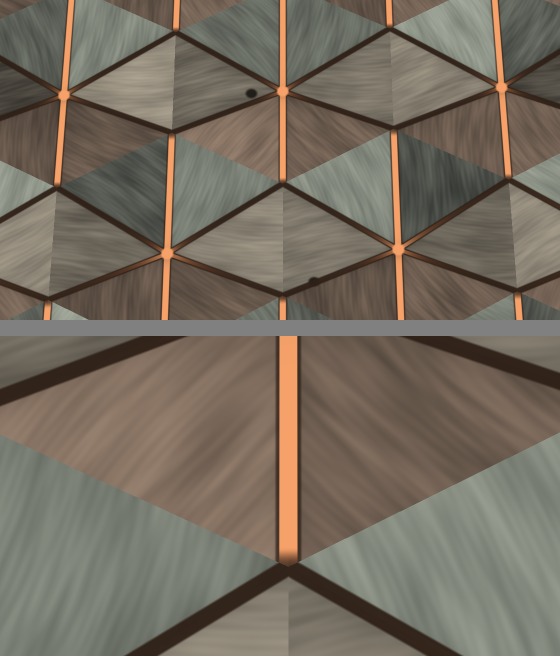
Top: the whole. Bottom: its middle third, enlarged.
Reproduce this pattern procedurally as a WebGL 2 fragment shader.

```glsl
#version 300 es
precision highp float;
// Faceted walnut rhombus tiles with dark grooves and glowing copper inlays, in mild perspective.
uniform vec2 u_resolution;
out vec4 fragColor;

float hash(vec2 p) {
    return fract(sin(dot(p, vec2(127.1, 311.7))) * 4375.85);
}

float cross2(vec2 a, vec2 b) { return a.x * b.y - a.y * b.x; }

vec2 gradient(vec2 cell) {
    float a = 6.2832 * hash(cell);
    return vec2(cos(a), sin(a));
}

float gradientNoise(vec2 p) {
    vec2 i = floor(p), f = p - i, e = vec2(1, 0);
    vec2 w = f * f * f * (f * (f * 6.0 - 15.0) + 10.0);
    float low = mix(dot(gradient(i), f), dot(gradient(i + e), f - e), w.x);
    float high = mix(dot(gradient(i + e.yx), f - e.yx), dot(gradient(i + 1.0), f - 1.0), w.x);
    return mix(low, high, w.y);
}

// Corner k of the hexagon around a star point; the star sits below its centre.
vec2 corner(int k) {
    float a = 1.0472 * float(k) + 0.5236;
    return 0.5774 * vec2(cos(a), 0.847 * sin(a)) - vec2(0.0, 0.0565);
}

vec3 wood(vec2 q, vec2 star, int k) {
    float angle = 1.0472 * float(k + 1);
    float warm = 0.5 + 0.5 * sin(angle);
    float seed = hash(star * 2.0 + vec2(float(k) * 3.7, 9.0));
    float facing = clamp(-star.x * cos(angle), -1.0, 1.5);
    float tone = 0.98 + 0.55 * (1.0 - warm) * facing + 0.36 * (seed - 0.5);

    // Grain runs outward from the star and bows slightly.
    float turn = angle + 0.9 * (seed - 0.5);
    vec2 axis = vec2(cos(turn), sin(turn));
    vec2 g = vec2(dot(q, axis), cross2(axis, q));
    g.y += 0.35 * g.x * g.x;
    g += seed * 17.0;
    float bands = sin(g.y * 85.0 + 7.0 * gradientNoise(g * vec2(3.0, 9.0)));
    tone += 0.055 * bands * (0.6 + gradientNoise(g * 4.0));
    tone += 0.16 * gradientNoise(g * vec2(9.0, 75.0));
    tone += 0.22 * gradientNoise(g * vec2(4.0, 11.0));
    return tone * mix(vec3(0.42, 0.445, 0.41), vec3(0.46, 0.385, 0.33), warm);
}

// p is measured in canvas widths, with y running down from the top.
vec3 tiles(vec2 p) {
    // Perspective: the lattice pitch grows toward the bottom.
    vec2 r = vec2(p.x - 0.505, p.y - 0.163 + 0.018 * (p.x - 0.505));
    float pitch = 0.3906 + 0.0773 * r.y;
    vec2 uv = vec2(r.x / pitch, (1.0 - 0.3906 / pitch) / 0.0536);

    // Nearest star point of the two interleaved lattices.
    vec2 h = uv + vec2(0.0, 0.077);
    vec2 even = vec2(round(h.x), 2.0 * round(h.y * 0.5));
    vec2 odd = vec2(floor(h.x) + 0.5, 2.0 * floor(h.y * 0.5) + 1.0);
    vec2 metric = vec2(1.0, 0.866);
    vec2 star = length((h - even) * metric) < length((h - odd) * metric) ? even : odd;
    vec2 q = (uv - star) * vec2(1.0, 0.733);
    float blur = 0.6 / (u_resolution.x * pitch);

    // Facet between two neighbouring spokes.
    int facet = 0;
    for (int k = 0; k < 6; k++) {
        if (cross2(corner(k), q) >= 0.0 && cross2(q, corner(k + 1)) >= 0.0) facet = k;
    }
    vec3 col = wood(q, star, facet);

    // Two knots in the wood.
    for (int i = 0; i < 2; i++) {
        vec2 knot = mix(vec2(0.449, 0.167), vec2(0.561, 0.503), float(i));
        float d = length((p - knot) * vec2(0.9, 1.1));
        col = mix(col, vec3(0.10, 0.085, 0.07), 0.9 * (1.0 - smoothstep(0.006, 0.012, d)));
    }

    // Spokes: upright ones are lit copper, slanted ones are dark grooves.
    vec3 copper = vec3(0.96, 0.63, 0.41);
    for (int k = 0; k < 6; k++) {
        vec2 end = corner(k);
        float t = clamp(dot(q, end) / dot(end, end), 0.0, 1.0);
        float d = length(q - end * t);
        bool upright = k == 1 || k == 4;
        float width = upright ? 0.0175 : 0.0115;
        float groove = 1.0 - smoothstep(width - blur, width + blur + 0.003, d);
        col *= 1.0 - 0.15 * exp(-d * 55.0);
        col = mix(col, vec3(0.18, 0.125, 0.09), groove * (upright ? 0.75 : 0.95));
        float reach = 0.10 + 0.22 * clamp(star.y, 0.0, 1.0) * hash(star + float(k));
        float glow = upright ? 1.0 - 0.8 * smoothstep(0.93, 1.0, t) : exp(-t / reach);
        float core = upright ? 0.0135 : 0.008;
        float lit = 1.0 - smoothstep(core - blur, core + blur, d);
        vec3 metal = mix(vec3(0.55, 0.30, 0.18), copper, glow);
        col = mix(col, metal, lit * glow);
    }
    float joint = 1.0 - smoothstep(0.020, 0.032, length(q));
    return mix(col, copper, joint);
}

void main() {
    // Four samples per pixel smooth the facet borders.
    vec3 sum = vec3(0.0);
    for (int i = 0; i < 4; i++) {
        vec2 f = gl_FragCoord.xy + 0.5 * vec2(i & 1, i >> 1) - 0.25;
        sum += tiles(vec2(f.x, u_resolution.y - f.y) / u_resolution.x);
    }
    fragColor = vec4(sum * 0.25, 1.0);
}
```
